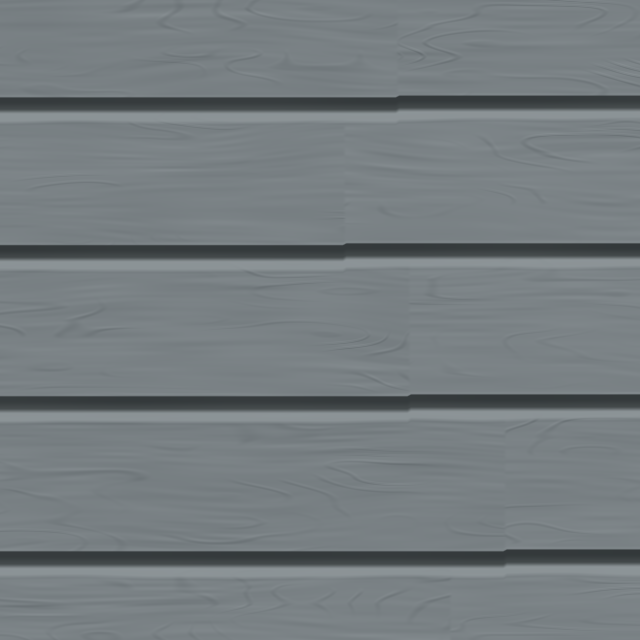
Reproduce this texture procedurally as a three.js fragment shader.

```glsl
varying vec2 vUv;

const float PI = 3.14159;
const float BOARD_PITCH = 0.2366;
const float FIRST_SEAM = 0.1289;

const vec3 PAINT = vec3(0.479, 0.508, 0.522);
const vec3 LIT_EDGE = vec3(0.562, 0.592, 0.604);
const vec3 GROOVE_DARK = vec3(0.207, 0.228, 0.235);
const vec3 GROOVE_SOFT = vec3(0.265, 0.288, 0.293);

float hash(vec2 p) {
  vec3 q = fract(vec3(p.xyx) * 0.1031);
  q += dot(q, q.yzx + 33.33);
  return fract((q.x + q.y) * q.z);
}

float noise(vec2 p) {
  vec2 cell = floor(p);
  vec2 f = fract(p);
  f = f * f * (3.0 - 2.0 * f);
  float low = mix(hash(cell), hash(cell + vec2(1.0, 0.0)), f.x);
  float high = mix(hash(cell + vec2(0.0, 1.0)), hash(cell + vec2(1.0, 1.0)), f.x);
  return mix(low, high, f.y);
}

// Height of the long fibres, bent by a slow wave
float fibreHeight(vec2 p, float seed) {
  float bend = noise(vec2(p.x * 4.0, p.y * 13.0) + seed) - 0.5;
  p.y += 0.035 * bend;
  float broad = noise(vec2(p.x * 5.0, p.y * 75.0) + seed * 1.7);
  float fine = noise(vec2(p.x * 12.0, p.y * 155.0) + seed * 2.3);
  return 0.62 * broad + 0.38 * fine;
}

// Thin pressed lines that follow the contours of a stretched field
float crease(vec2 p, float seed) {
  float field = noise(vec2(p.x * 3.5, p.y * 16.0) + seed * 3.1);
  field += 0.3 * noise(vec2(p.x * 9.0, p.y * 42.0) + seed);
  float ring = abs(fract(field * 6.0) - 0.5) * 2.0;
  float presence = smoothstep(0.42, 0.8, noise(vec2(p.x * 6.0, p.y * 36.0) + seed * 4.3));
  return smoothstep(0.68, 1.0, ring) * presence;
}

// Brightness change from embossed wood grain lit from above
float woodRelief(vec2 p, float seed) {
  vec2 lightStep = vec2(0.0005, 0.0036);
  float slope = fibreHeight(p, seed) - fibreHeight(p + lightStep, seed);
  float lines = crease(p - lightStep, seed) * 0.5 - crease(p, seed);
  float strength = mix(0.45, 1.25, noise(p * vec2(5.0, 18.0) + seed));
  float mottling = noise(p * vec2(9.0, 30.0) + seed * 5.0) - 0.5;
  return strength * (0.075 * slope + 0.042 * lines) + 0.018 * mottling;
}

// Position along the board stack, with slightly uneven board heights
float boardPosition(float y) {
  float row = (y - FIRST_SEAM) / BOARD_PITCH;
  return row - 0.028 * sin(PI * row / 3.0);
}

float jointSide(float x, float row) {
  float joint = mix(0.52, 0.86, hash(vec2(row + 7.0, 3.0)));
  return smoothstep(joint - 0.004, joint + 0.004, x);
}

vec3 boardColor(vec2 uv, float row) {
  float seed = 19.0 + 13.7 * (row + 2.0);
  float side = jointSide(uv.x, row);
  float grain = mix(woodRelief(uv, seed), woodRelief(uv, seed + 71.3), side);
  float tone = 0.012 * (hash(vec2(row + 5.0, 9.0)) - 0.5) + 0.006 * (side - 0.5);
  return PAINT + grain + tone;
}

// Bright rounded top of the board below a seam; offset is negative there
vec3 addLitEdge(vec3 color, float offset, float wobble) {
  float band = smoothstep(-0.132 + wobble, -0.104 + wobble, offset);
  band *= 1.0 - smoothstep(-0.02, 0.0, offset);
  color = mix(color, LIT_EDGE, band * 0.82);
  float lowerLine = 1.0 - smoothstep(0.0, 0.012, abs(offset + 0.134 - wobble));
  return color - 0.014 * lowerLine;
}

// Crisp shadow above, soft fade below
vec3 addGroove(vec3 color, float offset, float variation) {
  float rim = 1.0 - smoothstep(0.0, 0.012, abs(offset - 0.056));
  color += 0.018 * rim;
  float shade = smoothstep(-0.071, -0.032, offset) * (1.0 - smoothstep(0.038, 0.051, offset));
  float depth = smoothstep(-0.04, 0.016, offset);
  vec3 grooveColor = mix(GROOVE_SOFT, GROOVE_DARK, depth) + 0.018 * (variation - 0.5);
  return mix(color, grooveColor, shade);
}

void main() {
  float position = boardPosition(vUv.y);
  float seam = floor(position + 0.5);
  float seamShift = 0.012 * (jointSide(vUv.x, seam) - 0.4);
  float offset = position - seam - seamShift;
  float wobble = 0.016 * (noise(vec2(vUv.x * 8.0, seam * 5.0 + 20.0)) - 0.5);
  float variation = noise(vec2(vUv.x * 5.0, seam * 7.0 + 40.0));

  vec3 color = boardColor(vUv, floor(position));
  color = addLitEdge(color, offset, wobble);
  color = addGroove(color, offset, variation);
  gl_FragColor = vec4(color, 1.0);
}
```
